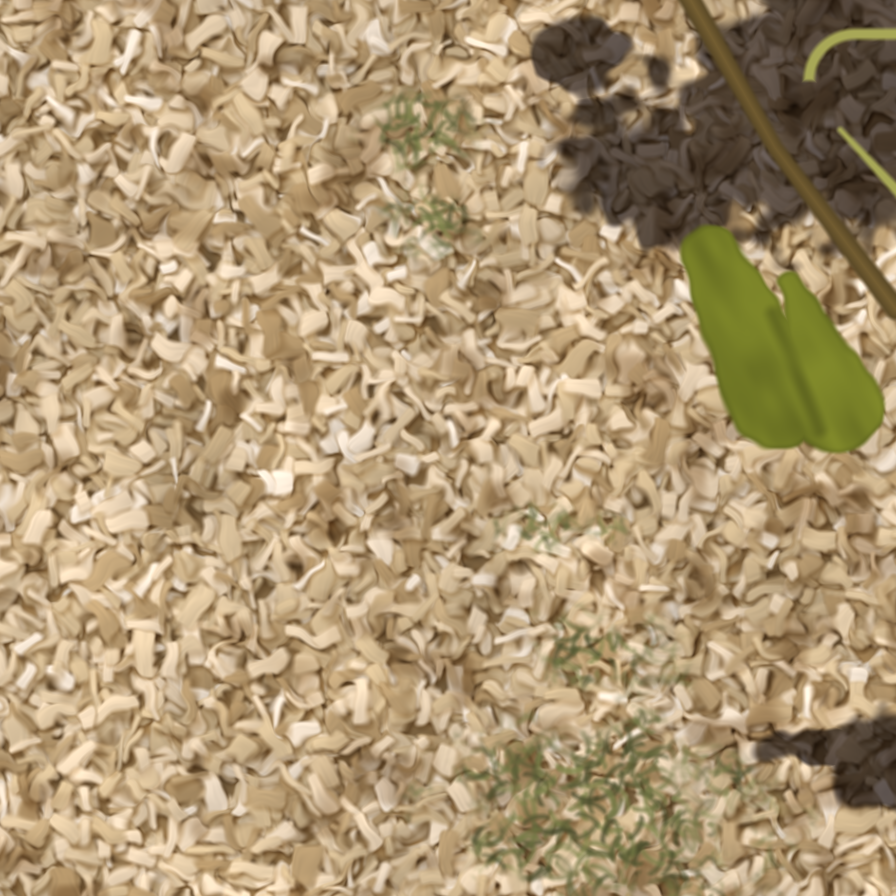
This texture is drawn by a three.js fragment shader. Its source:

```glsl
// Sunlit wood chip mulch with grass tufts, soft shadows, a lobed leaf and a stem.
varying vec2 vUv;

const vec3 WHITE = vec3(0.98, 0.92, 0.85);
const vec3 PALE = vec3(0.94, 0.85, 0.73);
const vec3 STRAW = vec3(0.85, 0.75, 0.59);
const vec3 TAN = vec3(0.70, 0.58, 0.41);
const vec3 BROWN = vec3(0.54, 0.43, 0.28);
const vec3 GRASS = vec3(0.37, 0.39, 0.22);
const vec3 LEAF = vec3(0.46, 0.49, 0.15);
const vec3 STEM = vec3(0.42, 0.34, 0.18);
const vec3 SPRIG = vec3(0.66, 0.66, 0.34);
const vec3 GAP_TINT = vec3(0.87, 0.83, 0.76);
const vec3 STAIN_TINT = vec3(0.80, 0.75, 0.68);
const vec3 SHADE_TINT = vec3(0.40, 0.38, 0.39);
const vec2 SUN = vec2(0.0025, -0.0035);
const float CHIP_CELL = 0.036;
const float BLADE_CELL = 0.026;
const float SOFT = 0.0034;

vec3 hash3(vec2 p) {
  vec3 q = fract(p.xyx * vec3(0.1031, 0.1030, 0.0973));
  q += dot(q, q.yxz + 33.33);
  return fract((q.xxy + q.yzz) * q.zyx);
}

float noise(vec2 p) {
  vec2 i = floor(p), f = fract(p), e = vec2(1.0, 0.0);
  f = f * f * (3.0 - 2.0 * f);
  return mix(mix(hash3(i).x, hash3(i + e).x, f.x),
             mix(hash3(i + e.yx).x, hash3(i + e.xx).x, f.x), f.y);
}

float fbm(vec2 p) {
  return 0.6 * noise(p) + 0.4 * noise(p * 2.3 + 7.0);
}

vec2 wobble(vec2 p) { return vec2(noise(p), noise(p + 40.0)) - 0.5; }

vec2 turn(vec2 p, float a) {
  return vec2(cos(a) * p.x + sin(a) * p.y, cos(a) * p.y - sin(a) * p.x);
}

float cover(float d) { return smoothstep(SOFT, -SOFT, d); }

float box(vec2 p, vec2 size) {
  float corner = min(size.y, 0.005);
  vec2 q = abs(p) - size + corner;
  return length(max(q, 0.0)) + min(max(q.x, q.y), 0.0) - corner;
}

// Capsule whose radius runs from ra to rb
float taper(vec2 p, vec2 a, vec2 b, float ra, float rb) {
  vec2 ab = b - a;
  float h = clamp(dot(p - a, ab) / dot(ab, ab), 0.0, 1.0);
  return length(p - a - ab * h) - mix(ra, rb, h);
}

// Elliptical field: 1 at the centre, 0 on the rim
float blot(vec2 p, float x, float y, float rx, float ry) {
  return 1.0 - length((p - vec2(x, y)) / vec2(rx, ry));
}

vec2 neighbour(int k) { return vec2(mod(float(k), 3.0), floor(float(k) / 3.0)) - 1.0; }

// Overlapping chips, each casting a small shadow on those below
vec3 mulch(vec2 uv) {
  vec3 colour = BROWN * (0.75 + 0.5 * noise(uv * 60.0));
  vec2 p = uv + 0.012 * wobble(uv * 48.0);
  for (int n = 0; n < 8; n++) {
    float layer = float(n);
    vec2 grid = turn(p, layer * 0.8) / CHIP_CELL + layer * 5.37;
    for (int k = 0; k < 9; k++) {
      vec2 cell = floor(grid) + neighbour(k);
      vec3 place = hash3(cell + layer * 37.0 + 200.0);
      vec3 look = hash3(cell + layer * 71.0 + 500.0);
      float angle = place.z * 6.2832;
      vec2 q = turn((grid - cell - place.xy) * CHIP_CELL, angle);
      vec2 size = mix(vec2(0.008, 0.0035), vec2(0.025, 0.0115), vec2(look.x, look.y * look.y));
      vec2 body = q + vec2(0.0, 8.0 * (look.y - 0.5) * q.x * q.x + 24.0 * (look.z - 0.5) * q.x * q.y);
      vec2 sun = turn(SUN, angle + layer * 0.8);
      colour *= mix(vec3(1.0), GAP_TINT, smoothstep(0.006, -0.002, box(body - sun, size)));
      float grain = noise(q * vec2(50.0, 300.0) + cell * 3.0) - 0.5;
      float bevel = clamp(-dot(q, sun) / (size.y * 0.0043), -1.0, 1.0);
      vec3 wood = mix(TAN, STRAW, smoothstep(0.0, 0.32, look.z));
      wood = mix(wood, PALE, smoothstep(0.32, 0.72, look.z));
      wood = mix(wood, WHITE, smoothstep(0.86, 0.98, look.z));
      wood *= (1.0 + 0.06 * grain + 0.04 * bevel) * mix(0.86, 1.01, layer / 7.0);
      colour = mix(colour, wood, cover(box(body, size)));
    }
  }
  colour *= mix(vec3(1.0), STAIN_TINT, smoothstep(0.62, 0.92, noise(uv * 27.0)));
  return colour * (0.89 + 0.2 * fbm(uv * 9.0));
}

// Thin crossed blades inside scattered tufts
vec3 addGrass(vec3 colour, vec2 p) {
  float tuft = max(blot(p, 0.47, 0.86, 0.1, 0.07) - 0.1, blot(p, 0.49, 0.75, 0.1, 0.06) - 0.2);
  tuft = max(tuft, blot(p, 0.62, 0.41, 0.12, 0.06) - 0.35);
  tuft = max(tuft, blot(p, 0.68, 0.27, 0.13, 0.07) - 0.25);
  tuft = max(tuft, blot(p, 0.68, 0.09, 0.21, 0.12));
  float density = smoothstep(0.0, 0.6, tuft + 0.9 * (fbm(p * 22.0) - 0.5));
  for (int n = 0; n < 3; n++) {
    vec2 grid = turn(p, float(n) * 1.1) / BLADE_CELL;
    for (int k = 0; k < 9; k++) {
      vec2 cell = floor(grid) + neighbour(k);
      vec3 place = hash3(cell + float(n) * 53.0 + 900.0);
      vec2 q = turn((grid - cell - place.xy) * BLADE_CELL, place.z * 6.2832);
      float d = box(q + vec2(0.0, 18.0 * q.x * q.x), vec2(0.015, 0.003));
      colour = mix(colour, GRASS * (0.65 + 0.75 * place.x), cover(d) * density * 0.65);
    }
  }
  return colour;
}

vec3 addShadow(vec3 colour, vec2 p) {
  float shade = max(blot(p, 0.65, 0.94, 0.06, 0.04), blot(p, 0.74, 0.81, 0.12, 0.08));
  shade = max(shade, max(blot(p, 0.9, 0.86, 0.19, 0.13), blot(p, 0.95, 0.99, 0.12, 0.1)));
  shade = max(shade, max(blot(p, 0.92, 0.165, 0.07, 0.02), blot(p, 0.99, 0.15, 0.06, 0.055)));
  float mask = smoothstep(-0.08, 0.2, shade + 0.8 * (fbm(p * 26.0) - 0.5));
  return colour * mix(vec3(1.0), SHADE_TINT, mask);
}

vec3 addPlant(vec3 colour, vec2 p) {
  vec2 joint = vec2(0.865, 0.835), arc = p - vec2(0.955, 0.91);
  float stem = min(taper(p, vec2(0.765, 1.01), joint, 0.012, 0.009), taper(p, joint, vec2(1.0, 0.655), 0.009, 0.012));
  colour = mix(colour, STEM * (0.8 - 25.0 * min(stem, 0.0)), cover(stem));
  float hook = max(abs(length(vec2(min(arc.x, 0.0), arc.y)) - 0.052) - 0.006, -arc.y);
  float sprig = min(hook, taper(p, vec2(0.938, 0.855), vec2(1.01, 0.778), 0.003, 0.006));
  colour = mix(colour, SPRIG, cover(sprig));
  // Two leaf lobes with a dark fold between them
  vec2 rim = p + 0.008 * wobble(p * 45.0);
  float leaf = min(taper(rim, vec2(0.792, 0.716), vec2(0.867, 0.555), 0.034, 0.058),
                   taper(rim, vec2(0.882, 0.683), vec2(0.934, 0.545), 0.012, 0.051));
  float fold = smoothstep(0.014, 0.0, taper(p, vec2(0.862, 0.65), vec2(0.915, 0.52), 0.0, 0.0));
  float light = 0.85 + 0.32 * fbm(turn(p, 0.5) * vec2(32.0, 12.0));
  light *= 1.0 - 0.2 * fold - 0.12 * smoothstep(-0.008, 0.0, leaf);
  return mix(colour, LEAF * light, cover(leaf));
}

void main() {
  vec3 ground = addShadow(addGrass(mulch(vUv), vUv), vUv);
  gl_FragColor = vec4(clamp(addPlant(ground, vUv), 0.0, 1.0), 1.0);
}
```
